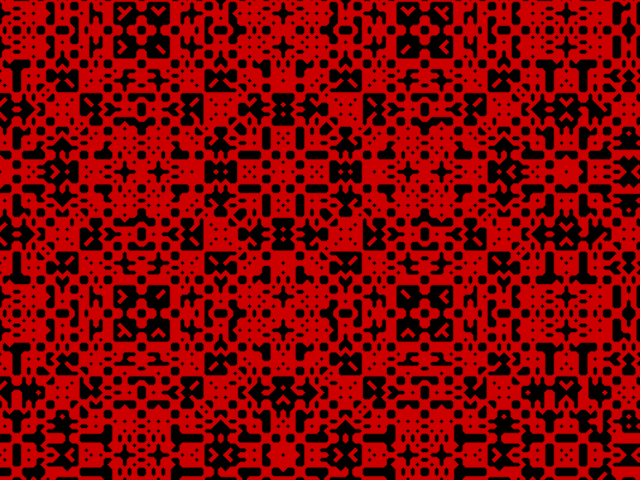
Give the GLSL for this pattern, as a Shadertoy shader.

```glsl
const float ROWS = 100.0;                     // lattice cells down the canvas
const vec2 MIRROR_CENTER = vec2(59.0, 64.2);  // main symmetry centre, in cells
const float CHIRP = 0.28815;                  // near 17/59: almost repeats every 59 cells
const vec3 RED = vec3(0.80, 0.0, 0.0);
const vec3 BLACK = vec3(0.01, 0.0, 0.0);

// 1 for a filled lattice point, 0 for an empty one
float latticePoint(vec2 id, float chirp) {
    float phase = fract(chirp * dot(id, id));
    return step(abs(phase - 0.41), 0.25);
}

// Value at the middle of a cell; diagonal pairs join through it
float cellCenter(float sw, float se, float nw, float ne) {
    bool saddle = sw == ne && se == nw && sw != se;
    return saddle ? 1.0 : clamp((sw + se + nw + ne - 1.0) * 0.5, 0.0, 1.0);
}

// Linear blend over the four triangles that meet in the cell middle
float triangleField(vec2 p, float chirp) {
    vec2 id = floor(p);
    vec2 q = fract(p) - 0.5;
    float sw = latticePoint(id, chirp);
    float se = latticePoint(id + vec2(1.0, 0.0), chirp);
    float nw = latticePoint(id + vec2(0.0, 1.0), chirp);
    float ne = latticePoint(id + vec2(1.0, 1.0), chirp);

    bool sideways = abs(q.x) > abs(q.y);
    float reach = max(abs(q.x), abs(q.y));
    float along = sideways ? q.y : q.x;
    vec2 edge = sideways ? (q.x > 0.0 ? vec2(se, ne) : vec2(sw, nw))
                         : (q.y > 0.0 ? vec2(nw, ne) : vec2(sw, se));

    float center = cellCenter(sw, se, nw, ne);
    return center * (1.0 - 2.0 * reach) + dot(edge, vec2(reach - along, reach + along));
}

// Softened threshold of the field
float coverage(float field, float level, float softness) {
    return smoothstep(level - softness, level + softness, field);
}

void mainImage(out vec4 fragColor, in vec2 fragCoord) {
    vec2 p = fragCoord / iResolution.y * ROWS - MIRROR_CENTER;
    float softness = 0.9 * ROWS / iResolution.y;
    float filled = coverage(triangleField(p, CHIRP), 0.45, min(softness, 0.4));

    // Square root keeps the edge blend bright
    fragColor = vec4(mix(BLACK, RED, sqrt(filled)), 1.0);
}
```
